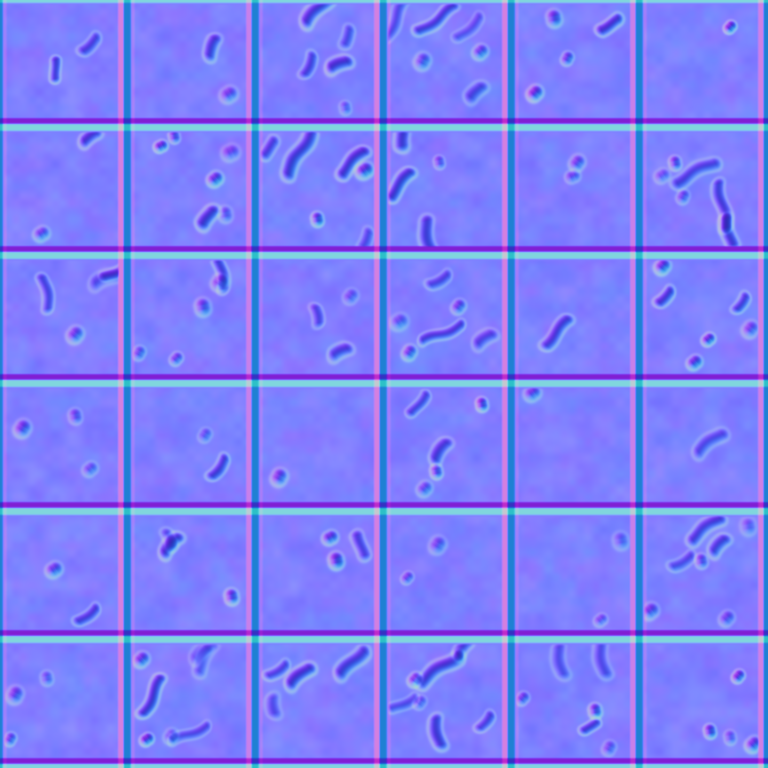
Reproduce this texture map procedurally as a WebGL 2 fragment shader.

```glsl
#version 300 es
precision highp float;
// Tangent-space normal map of a six by six grid of square tiles.
// Slopes from bevelled joints, scattered dents and scratches and a faint
// surface noise are summed, then encoded as a normal colour.

uniform vec2 u_resolution;
out vec4 fragColor;

const float TILES = 6.0;
const int MAX_DENTS = 7;

// Joint bands: centre and half width in tile units, slope strength
const float PINK_X = 0.945, BLUE_X = 0.993, FAINT_X = 0.040;
const float PURPLE_Y = 0.056, CYAN_Y = 0.004;
const float PINK_HALF = 0.021, BLUE_HALF = 0.026, FAINT_HALF = 0.012;
const float PURPLE_HALF = 0.019, CYAN_HALF = 0.025;
const float EDGE_SOFT = 0.013;
const float PINK_SLOPE = 0.85, BLUE_SLOPE = -1.15, FAINT_SLOPE = 0.30;
const float PURPLE_SLOPE = -1.15, CYAN_SLOPE = 0.92;

// Dents
const float SCRATCH_CHANCE = 0.48;
const float WALL_SLOPE = 1.15;
const vec2 CORE_SLOPE = vec2(-0.72, -0.80);
const vec2 RIM_SLOPE = vec2(0.22, 0.36);

// Surface unevenness
const float GRAIN_SCALE = 7.0;
const float GRAIN_SLOPE = 0.17;

float hash(vec2 p) {
    return fract(sin(dot(p, vec2(127.1, 311.7))) * 43758.5453);
}

vec2 hash2(vec2 p) {
    return vec2(hash(p), hash(p + vec2(37.2, 17.9)));
}

// Smooth noise with two independent components in -0.5..0.5
vec2 noise2(vec2 p) {
    vec2 i = floor(p), f = fract(p);
    f = f * f * (3.0 - 2.0 * f);
    vec2 low = mix(hash2(i), hash2(i + vec2(1, 0)), f.x);
    vec2 high = mix(hash2(i + vec2(0, 1)), hash2(i + vec2(1, 1)), f.x);
    return mix(low, high, f.y) - 0.5;
}

// Soft band around a centre that wraps across tile borders
float band(float x, float centre, float halfWidth) {
    float d = abs(fract(x - centre + 0.5) - 0.5);
    return 1.0 - smoothstep(halfWidth - EDGE_SOFT, halfWidth + EDGE_SOFT, d);
}

vec2 jointSlope(vec2 p, vec2 tile) {
    float wear = mix(0.72, 1.05, hash(vec2(tile.x, 51.0)));
    float x = band(p.x, PINK_X, PINK_HALF) * PINK_SLOPE * wear
            + band(p.x, BLUE_X, BLUE_HALF) * BLUE_SLOPE
            + band(p.x, FAINT_X, FAINT_HALF) * FAINT_SLOPE;
    float y = band(p.y, PURPLE_Y, PURPLE_HALF) * PURPLE_SLOPE
            + band(p.y, CYAN_Y, CYAN_HALF) * CYAN_SLOPE;
    return vec2(x, y);
}

// One round pit or bent scratch, chosen by its seed
vec2 dentSlope(vec2 p, vec2 seed) {
    vec2 centre = mix(vec2(0.08, 0.12), vec2(0.90, 0.94), hash2(seed));
    vec2 size = hash2(seed + 5.3), form = hash2(seed + 9.7);
    float isScratch = step(form.x, SCRATCH_CHANCE);
    float reach = mix(0.012, mix(0.05, 0.19, size.x * size.x), isScratch);
    float radius = mix(0.030, 0.043, size.y);
    float angle = form.y < 0.2 ? 1.75 : mix(0.40, 1.15, hash(seed + 2.1));
    float depth = mix(0.50, 1.10, hash(seed + 13.4));

    mat2 turn = mat2(cos(angle), sin(angle), -sin(angle), cos(angle));
    vec2 local = (p - centre) * turn;
    local.y += isScratch * 0.016 * sin(local.x * 18.0 + 6.28 * size.y);
    vec2 away = local - vec2(clamp(local.x, -reach, reach), 0.0);
    away /= radius;

    float d = length(away);
    vec2 wall = turn * -away * exp(-d * d) * WALL_SLOPE;
    float core = exp(-1.5 * d * d) * mix(0.65, 1.0, isScratch);
    float rim = exp(-5.0 * (d - 1.45) * (d - 1.45));
    return depth * (wall * mix(1.0, 0.55, isScratch)
                    + core * CORE_SLOPE + rim * RIM_SLOPE);
}

void main() {
    vec2 grid = gl_FragCoord.xy / u_resolution * TILES;
    vec2 tile = floor(grid), p = fract(grid);

    // Dents fade out before the joints
    vec2 inner = smoothstep(vec2(0.02, 0.06), vec2(0.05, 0.09), p)
               * (1.0 - smoothstep(vec2(0.91, 0.95), vec2(0.94, 0.98), p));
    float inside = inner.x * inner.y;

    vec2 dents = vec2(0.0);
    float count = 1.0 + floor(hash(tile + 71.3) * float(MAX_DENTS));
    for (int i = 0; i < MAX_DENTS; i++) {
        if (float(i) >= count) break;
        dents += dentSlope(p, tile * 7.31 + float(i) * vec2(3.17, 11.9));
    }

    vec2 grain = noise2(grid * GRAIN_SCALE) + 0.5 * noise2(grid * GRAIN_SCALE * 2.3);
    vec2 slope = jointSlope(p, tile) + inside * (dents + grain * GRAIN_SLOPE);

    vec3 normal = normalize(vec3(slope, 1.0));
    fragColor = vec4(normal * 0.5 + 0.5, 1.0);
}
```
